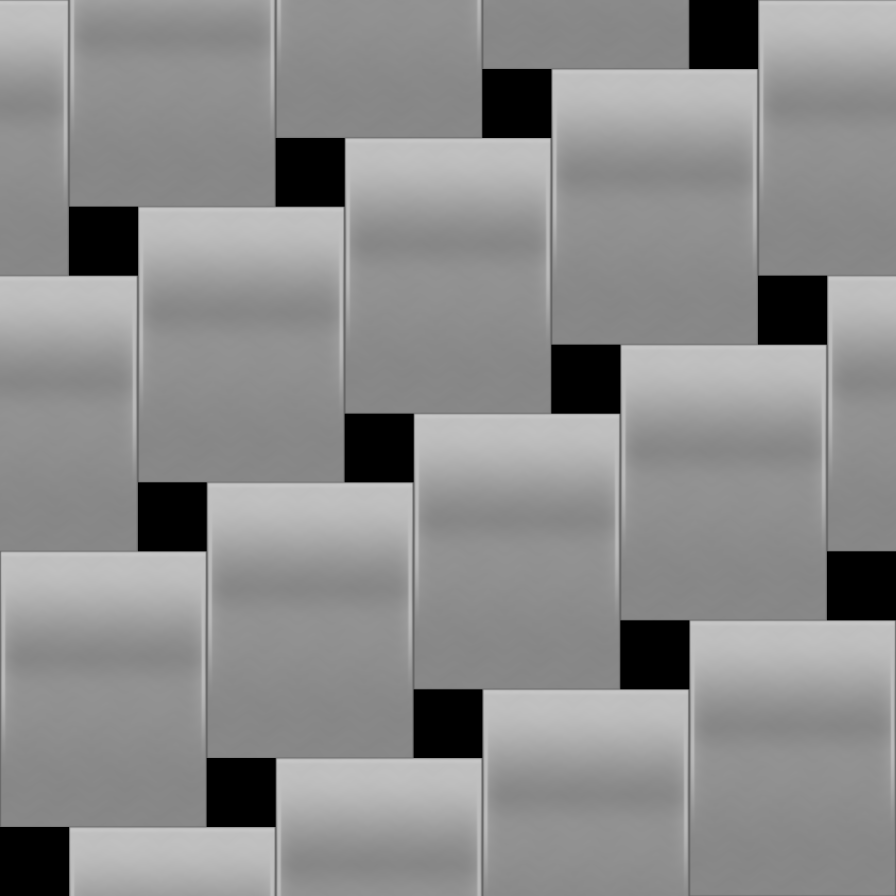
This pattern is drawn by a WebGL 2 fragment shader. Its source:

```glsl
#version 300 es
precision highp float;
// Overlapping brushed-metal plates, 3 by 4 cells each, with one black gap per plate.
// A 13-cell diagonal lattice numbers every cell: 0 is the gap, 1 to 12 make the plate.
// Each plate has a vertical sheen, bright glints near its sides and a dark seam.

uniform vec2 u_resolution;
out vec4 fragColor;

const float CELLS = 13.0;             // cells across and down the canvas
const vec2 PLATE = vec2(3.0, 4.0);    // plate size in cells
const float GAP_PHASE = 10.0;         // lattice number of the gap cells
const float GAP_SHADE = 0.0;
const float SEAM_SHADE = 0.39;
const float GLINT_SHADE = 0.76;
const int SAMPLES = 3;                // antialiasing samples per axis

// Smooth bump of height one around a centre
float bell(float x, float centre, float width) {
    float t = (x - centre) / width;
    return exp(-t * t);
}

// Sheen down the plate: bright top, dark band, soft second light
float sheen(float v) {
    float shade = 0.75 - 0.225 * smoothstep(0.05, 0.41, v);
    shade += 0.045 * smoothstep(0.37, 0.50, v);
    return shade - 0.04 * smoothstep(0.50, 0.88, v);
}

// Faint mottling of the metal from layered sines
float mottle(vec2 p) {
    float broad = sin(p.x * 7.0 + 2.0 * sin(p.y * 5.0));
    float fine = sin(p.y * 31.0 + 2.0 * sin(p.x * 13.0));
    return 0.002 * (broad + fine);
}

// Thin vertical light beside a side edge, slightly bowed and fading at both ends
float glint(float inset, float v) {
    float bow = 0.05 + 0.06 * (v - 0.45) * (v - 0.45);
    float fade = smoothstep(-0.08, 0.25, v) * (1.0 - smoothstep(0.45, 0.80, v));
    float core = bell(inset, bow, 0.026);
    float halo = 0.22 * bell(inset, 0.05, 0.14);
    return fade * min(core + halo, 1.0);
}

// Shade of one plate, with local position in cells from its top left corner
float plateShade(vec2 local) {
    float v = local.y / PLATE.y;
    vec2 inset = min(local, PLATE - local);
    float shade = sheen(v) + mottle(local);
    shade = mix(shade, GLINT_SHADE, 0.85 * glint(inset.x, v));
    shade += 0.025 * bell(local.y, 0.045, 0.03);
    float side = smoothstep(0.0, 0.028, inset.x);
    float ends = mix(0.45, 1.0, smoothstep(0.0, 0.024, inset.y));
    return mix(SEAM_SHADE, shade, side * ends);
}

// Shade at a point in cells, measured from the top left of the canvas
float weave(vec2 p) {
    vec2 cell = floor(p);
    float number = mod(cell.x + 3.0 * cell.y - GAP_PHASE + 0.5, CELLS);
    number = floor(number);
    if (number < 0.5) return GAP_SHADE;
    float index = number - 1.0;
    float row = floor((index + 0.5) / PLATE.x);
    vec2 offset = vec2(index - row * PLATE.x, row);
    return plateShade(offset + fract(p));
}

void main() {
    float total = 0.0;
    for (int j = 0; j < SAMPLES; j++) {
        for (int i = 0; i < SAMPLES; i++) {
            vec2 jitter = (vec2(i, j) + 0.5) / float(SAMPLES) - 0.5;
            vec2 uv = (gl_FragCoord.xy + jitter) / u_resolution;
            total += weave(CELLS * vec2(uv.x, 1.0 - uv.y));
        }
    }
    float shade = total / float(SAMPLES * SAMPLES);
    fragColor = vec4(vec3(shade), 1.0);
}
```
